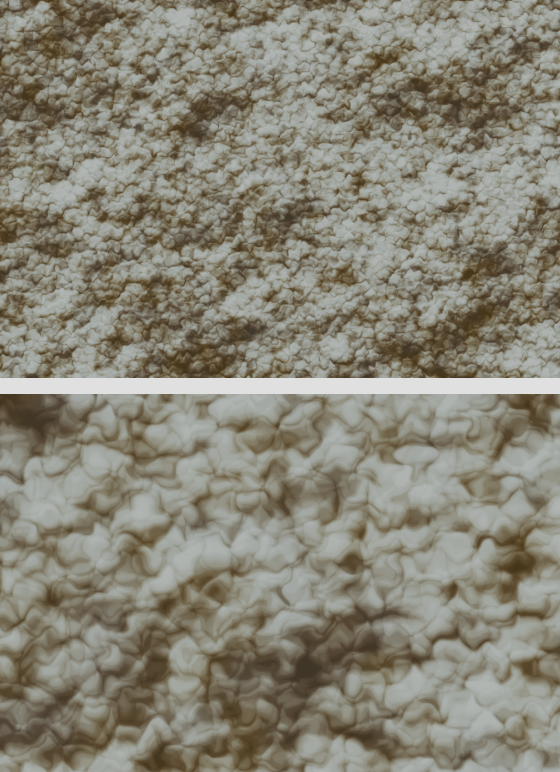
Top, the full canvas; bottom, a detail of the centre.
This texture is drawn by a WebGL 2 fragment shader. Its source:

```glsl
#version 300 es
precision highp float;
// Loose, pale crumbs heaped into diagonal ridges with warm brown hollows.
// Jittered domes at three sizes ride on stretched noise; height and slope
// toward the light are summed into a tone that picks a colour from a ramp.

uniform vec2 u_resolution;
out vec4 fragColor;

const vec2 LIGHT = vec2(-0.28, 0.96);
const vec2 RIDGE = vec2(0.88, 0.47);

vec3 hash3(vec2 cell) {
    vec3 h = fract(cell.xyx * vec3(0.1031, 0.1030, 0.0973));
    h += dot(h, h.yxz + 33.33);
    return fract((h.xxy + h.yzz) * h.zyx);
}

float noise(vec2 p) {
    vec2 cell = floor(p), f = fract(p);
    f = f * f * (3.0 - 2.0 * f);
    float low = mix(hash3(cell).x, hash3(cell + vec2(1, 0)).x, f.x);
    float high = mix(hash3(cell + vec2(0, 1)).x, hash3(cell + vec2(1, 1)).x, f.x);
    return mix(low, high, f.y);
}

float fbm(vec2 p) {
    float sum = 0.0, weight = 0.5;
    for (int i = 0; i < 3; i++) {
        sum += weight * noise(p);
        p = mat2(1.6, 1.2, -1.2, 1.6) * p + 17.3;
        weight *= 0.5;
    }
    return sum;
}

// Tallest of the jittered domes around p, each lifted by a random amount
float domes(vec2 p) {
    vec2 cell = floor(p);
    float top = -2.0;
    for (int y = -1; y <= 1; y++) {
        for (int x = -1; x <= 1; x++) {
            vec2 id = cell + vec2(x, y);
            vec3 rnd = hash3(id);
            vec2 d = p - id - rnd.xy;
            top = max(top, 0.5 * rnd.z - dot(d, d));
        }
    }
    return top;
}

// x: height about its mean, y: rise toward the lit side
vec2 relief(vec2 p, float reach) {
    float h = domes(p);
    return vec2(h - 0.05, h - domes(p + LIGHT * reach));
}

float ridges(vec2 p) {
    vec2 across = vec2(-RIDGE.y, RIDGE.x);
    return fbm(vec2(dot(p, RIDGE) * 4.8, dot(p, across) * 8.5) + 5.0);
}

vec2 warp(vec2 p, float scale, float amount) {
    vec2 q = p * scale;
    return p + amount * (vec2(noise(q), noise(q + 41.7)) - 0.5);
}

vec3 ramp(float t) {
    vec3 c = mix(vec3(0.26, 0.21, 0.13), vec3(0.33, 0.27, 0.18), smoothstep(0.0, 0.05, t));
    c = mix(c, vec3(0.43, 0.385, 0.30), smoothstep(0.05, 0.20, t));
    c = mix(c, vec3(0.51, 0.49, 0.42), smoothstep(0.20, 0.44, t));
    c = mix(c, vec3(0.58, 0.58, 0.53), smoothstep(0.44, 0.67, t));
    c = mix(c, vec3(0.64, 0.66, 0.64), smoothstep(0.67, 0.90, t));
    return mix(c, vec3(0.69, 0.71, 0.70), smoothstep(0.90, 1.0, t));
}

vec3 crumbs(vec2 p) {
    // Broad ridges, then clumps, grains and specks
    float ridge = ridges(p);
    float ridgeRise = ridge - ridges(p + LIGHT * 0.035);
    vec2 clump = relief(warp(p, 30.0, 0.035) * 19.0, 0.35);
    vec2 grainPos = warp(p, 75.0, 0.014);
    vec2 grain = relief(grainPos * 47.0 + 9.0, 0.35);
    vec2 speck = relief(grainPos * 92.0 + 3.0, 0.35);

    float z = 3.8 * (ridge - 0.4375) + 3.0 * ridgeRise;
    z += dot(clump, vec2(1.6, 1.3));
    z += dot(grain, vec2(1.5, 1.7));
    z += dot(speck, vec2(0.6, 1.0));
    float tone = 1.0 / (1.0 + exp(-1.75 * z));

    // Patches of hollow turn from grey to ochre
    float warmth = noise(p * 24.0 + 60.0) - 0.5;
    return ramp(tone) + warmth * (1.0 - tone) * vec3(0.025, -0.005, -0.08);
}

void main() {
    vec3 colour = vec3(0.0);
    for (int i = 0; i < 4; i++) {
        vec2 offset = vec2(i & 1, i >> 1) * 0.5 - 0.25;
        colour += crumbs((gl_FragCoord.xy + offset) / u_resolution.y);
    }
    fragColor = vec4(colour * 0.25, 1.0);
}
```
